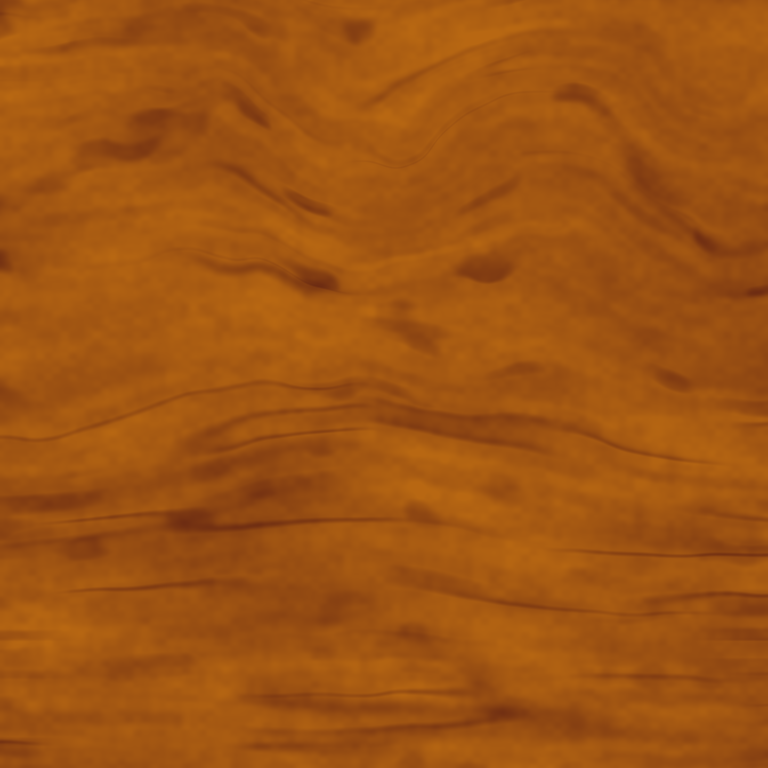
Write a Shadertoy shader that draws this texture.

```glsl
// Polished amber wood: soft, mostly level grain that arches across the middle
// and swirls in the upper half. Warped, stretched noise gives the tone, thin
// contour lines of noise give the veins, and noise peaks give the dark knots.
#define DARK_WOOD vec3(0.40, 0.15, 0.07)
#define LIGHT_WOOD vec3(0.72, 0.405, 0.07)
#define BASE_TONE 0.735
#define BROAD_CONTRAST 0.36
#define STREAK_CONTRAST 0.10
#define MOTTLE_CONTRAST 0.11
#define VEIN_DEPTH 0.33
#define KNOT_DEPTH 0.36
#define ARCH_HEIGHT 0.045
#define SWIRL 0.065

float hash(vec2 cell) {
    vec3 q = fract(cell.xyx * vec3(0.1031, 0.1030, 0.0973));
    q += dot(q, q.yzx + 33.33);
    return fract((q.x + q.y) * q.z);
}

// Smooth value noise from -1 to 1
float noise(vec2 p) {
    vec2 i = floor(p), f = fract(p);
    f = f * f * f * (f * (f * 6.0 - 15.0) + 10.0);
    float low = mix(hash(i), hash(i + vec2(1, 0)), f.x);
    float high = mix(hash(i + vec2(0, 1)), hash(i + vec2(1, 1)), f.x);
    return 2.0 * mix(low, high, f.y) - 1.0;
}

float fbm(vec2 p) {
    float sum = 0.0, weight = 0.5;
    for (int k = 0; k < 4; k++) {
        sum += weight * noise(p);
        p = mat2(2.0, 0.12, -0.12, 2.0) * p + 17.3;
        weight *= 0.5;
    }
    return sum;
}

float bell(float x, float center, float width) {
    float d = (x - center) / width;
    return exp(-d * d);
}

// Bends the plane so that level lines follow the grain
vec2 bendGrain(vec2 p, float wild) {
    float arch = ARCH_HEIGHT * cos(6.2832 * (p.x - 0.5)) * bell(p.y, 0.46, 0.22);
    float dip = 0.035 * bell(p.x, 0.6, 0.07) * bell(p.y, 0.52, 0.09);
    vec2 swirl = vec2(noise(p * 4.0 + 31.0), noise(p * vec2(4.2, 3.6) + 7.0));
    vec2 ruffle = vec2(noise(p * 15.0 + 3.0), noise(p * 17.0 + 50.0));
    vec2 bent = p - vec2(0.0, arch - dip);
    bent += swirl * SWIRL * mix(0.16, 1.0, wild);
    return bent + ruffle * mix(0.003, 0.012, wild);
}

// Thin dark line along the zero contour of stretched noise, broken by a mask
float vein(vec2 g, vec2 stretch, float width, float seed) {
    float line = 1.0 - smoothstep(0.0, width, abs(noise(g * stretch + seed)));
    float mask = smoothstep(-0.05, 0.65, noise(g * vec2(4.5, 11.0) + seed * 2.3));
    return line * mask;
}

void mainImage(out vec4 fragColor, in vec2 fragCoord) {
    vec2 p = fragCoord / iResolution.xy;
    float wild = smoothstep(0.38, 0.66, p.y) * (1.0 - 0.6 * smoothstep(0.86, 1.0, p.y));
    vec2 g = bendGrain(p, wild);

    // Broad tone, lighter near the top, with a shaded patch low down
    float tone = BASE_TONE + BROAD_CONTRAST * fbm(g * vec2(3.2, 9.0) + 12.0);
    tone += 0.08 * bell(p.y, 0.86, 0.13);
    tone -= 0.09 * bell(p.x, 0.42, 0.17) * bell(p.y, 0.2, 0.08);

    // Fine streaks and small soft mottling
    tone += STREAK_CONTRAST * noise(g * vec2(7.0, 62.0) + 5.0);
    tone += MOTTLE_CONTRAST * (0.5 * noise(p * vec2(48.0, 62.0))
                             + 0.4 * noise(p * vec2(95.0, 110.0) + 9.0));

    // Veins: long and fine below, broader in the swirls above
    float fine = vein(g, vec2(1.7, 19.0), 0.20, 4.0) + vein(g, vec2(2.3, 27.0), 0.24, 21.0);
    float broad = vein(g, vec2(3.2, 9.0), 0.17, 38.0);
    tone -= VEIN_DEPTH * mix(fine, 0.3 * fine + 1.1 * broad, wild);

    // Dark, elongated knots
    float knot = noise(g * vec2(9.0, 24.0) + 61.0) + 0.35 * noise(g * vec2(26.0, 50.0));
    tone -= KNOT_DEPTH * smoothstep(0.5, 1.1, knot) * mix(0.6, 1.0, wild);

    // Level dark streaks close to the lower side edges
    float edge = 1.0 - smoothstep(0.02, 0.12, min(p.x, 1.0 - p.x));
    float streak = smoothstep(0.1, 0.8, noise(vec2(p.x * 3.0, p.y * 58.0) + 80.0));
    tone -= 0.26 * edge * streak * (1.0 - smoothstep(0.2, 0.28, p.y));

    fragColor = vec4(mix(DARK_WOOD, LIGHT_WOOD, clamp(tone, 0.0, 1.0)), 1.0);
}
```
